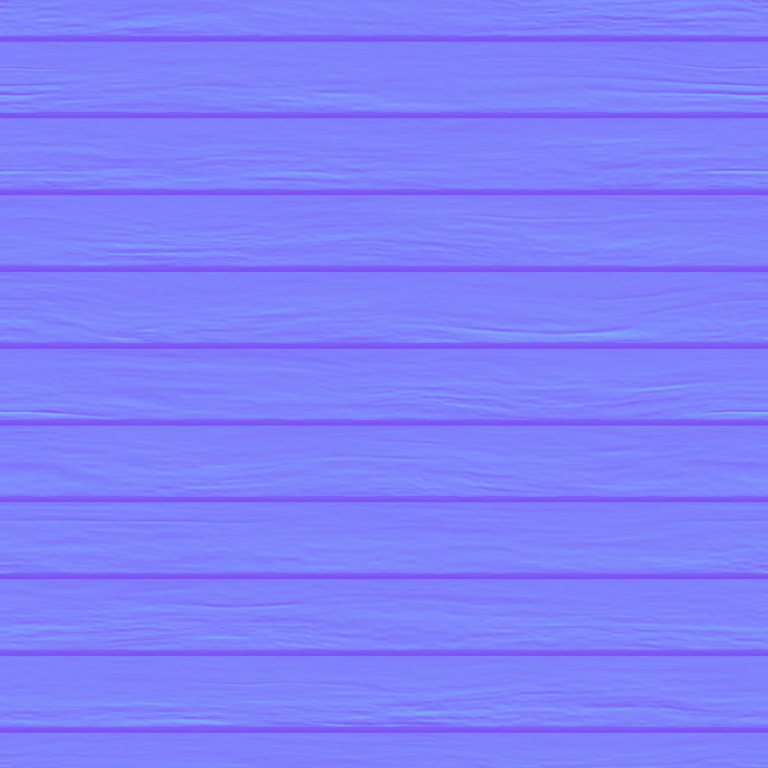
A WebGL 2 fragment shader for this texture map:

```glsl
#version 300 es
precision highp float;
// Tiling normal map of ten horizontal wooden siding boards with fine grain and dark grooves.

uniform vec2 u_resolution;
out vec4 fragColor;

const float BOARDS = 10.0;

float hash(vec2 cell, float seed) {
    uvec3 q = uvec3(ivec3(vec3(cell, seed)) + 1000) * uvec3(1597334673u, 3812015801u, 2798796415u);
    uint n = (q.x ^ q.y ^ q.z) * 1597334673u;
    n = (n ^ (n >> 15)) * 2246822519u;
    return float((n ^ (n >> 13)) & 65535u) / 65535.0;
}

// Value noise that wraps across x after freq.x cells.
float noise(vec2 p, vec2 freq, float seed) {
    p *= freq;
    vec2 cell = floor(p), f = p - cell;
    f = f * f * f * (f * (f * 6.0 - 15.0) + 10.0);
    float x0 = mod(cell.x, freq.x), x1 = mod(cell.x + 1.0, freq.x);
    return mix(mix(hash(vec2(x0, cell.y), seed), hash(vec2(x1, cell.y), seed), f.x),
               mix(hash(vec2(x0, cell.y + 1.0), seed), hash(vec2(x1, cell.y + 1.0), seed), f.x), f.y);
}

// Height of the wood; p.x spans the canvas, p.y spans one board.
float woodHeight(vec2 p, float seed) {
    float rough = mix(1.0, 0.35, smoothstep(0.15, 0.9, p.y));
    rough *= 0.5 + noise(p, vec2(5.0, 2.0), seed + 1.0);
    vec2 q = p;
    q.y += 0.22 * (noise(p, vec2(4.0, 1.5), seed + 2.0) - 0.5);
    q.y += 0.05 * (noise(p, vec2(13.0, 3.0), seed + 3.0) - 0.5);

    // Long waves, then finer and shorter fibres
    float h = 0.010 * noise(q, vec2(5.0, 6.0), seed + 4.0);
    h += 0.0065 * noise(q, vec2(11.0, 13.0), seed + 5.0);
    h += 0.0042 * noise(q, vec2(32.0, 23.0), seed + 6.0);
    h += 0.0024 * noise(q, vec2(110.0, 27.0), seed + 7.0);

    // Sparse creases that follow the grain
    float vein = (noise(q, vec2(3.0, 5.0), seed + 8.0) - 0.5) / 0.11;
    float patches = smoothstep(0.45, 0.8, noise(p, vec2(6.0, 3.0), seed + 9.0));
    h -= 0.007 * exp(-vein * vein) * patches;
    return h * rough;
}

void main() {
    vec2 uv = gl_FragCoord.xy / u_resolution;
    float y = uv.y * BOARDS + 0.542;
    float seed = 20.0 * mod(floor(y), BOARDS);
    vec2 p = vec2(uv.x, fract(y));
    float pixel = BOARDS / u_resolution.y;

    // Slopes measured in board heights
    vec2 e = vec2(0.012, 0.0);
    float slopeX = woodHeight(p + e.xy / BOARDS, seed) - woodHeight(p - e.xy / BOARDS, seed);
    float slopeY = woodHeight(p + e.yx, seed) - woodHeight(p - e.yx, seed);
    vec2 tilt = -vec2(slopeX, slopeY) / (2.0 * e.x);
    tilt = clamp(tilt, -0.3, 0.3);

    // Board face leans slightly more toward its lower edge
    vec3 wood = vec3(0.5, 0.502 + 0.018 * smoothstep(0.95, 0.1, p.y), 0.99);
    wood += vec3(0.5 * tilt, -0.35 * dot(tilt, tilt));

    // Groove: flat dark floor, paler ragged lip under the board above it
    float ragged = noise(p * vec2(1.0, 0.0), vec2(34.0, 1.0), seed + 10.0) - 0.5;
    ragged += 0.6 * (noise(p * vec2(1.0, 0.0), vec2(90.0, 1.0), seed + 11.0) - 0.5);
    float lip = 0.078 + 0.014 * ragged;
    vec3 groove = mix(vec3(0.49, 0.325, 0.96), vec3(0.49, 0.375, 0.965),
                      smoothstep(0.025, 0.065, p.y + 0.02 * ragged));
    vec3 edge = mix(wood, vec3(0.495, 0.45, 0.98), 0.6 * smoothstep(0.04, 0.0, p.y - lip));
    vec3 color = mix(groove, edge, smoothstep(-0.6, 0.6, (p.y - lip) / pixel));

    // Smooth the crisp top edge of the board below, shared by both sides of the row border
    float below = min(p.y, 1.0 - p.y) / pixel;
    color = mix(color, vec3(0.495, 0.42, 0.975), 0.6 * (1.0 - smoothstep(0.0, 0.7, below)));
    fragColor = vec4(color, 1.0);
}
```
